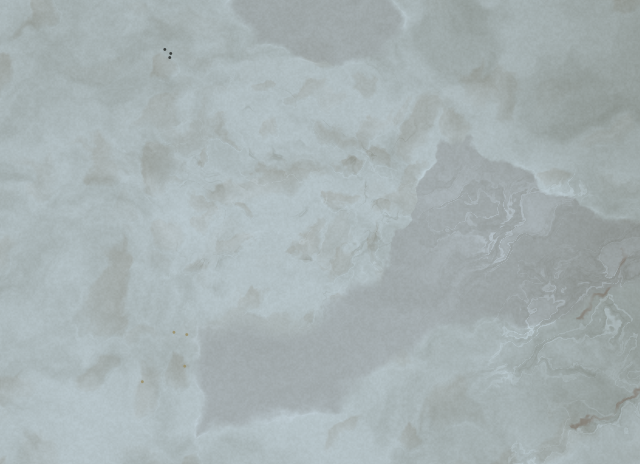
Write a Shadertoy shader that draws this texture.

```glsl
// Pale marble slab: milky, warped noise clouds with soft brownish pebbles,
// a smooth grey body running diagonally to the right, light swirling veins
// inside it, and a few rusty cracks and specks.

float hash(vec2 p) {
    vec3 q = fract(p.xyx * 0.1031);
    q += dot(q, q.yzx + 33.33);
    return fract((q.x + q.y) * q.z);
}

float noise(vec2 p) {
    vec2 i = floor(p), f = fract(p);
    f = f * f * (3.0 - 2.0 * f);
    return mix(mix(hash(i), hash(i + vec2(1, 0)), f.x),
               mix(hash(i + vec2(0, 1)), hash(i + vec2(1, 1)), f.x), f.y);
}

float fbm(vec2 p) {
    float sum = 0.0, amp = 0.5;
    for (int i = 0; i < 5; i++) {
        sum += amp * noise(p);
        p = mat2(1.6, 1.2, -1.2, 1.6) * p + 7.3;
        amp *= 0.5;
    }
    return sum;
}

vec2 rotate(vec2 p, float a) {
    return vec2(cos(a) * p.x + sin(a) * p.y, cos(a) * p.y - sin(a) * p.x);
}

float segment(vec2 p, vec2 a, vec2 b) {
    vec2 ab = b - a;
    return length(p - a - ab * clamp(dot(p - a, ab) / dot(ab, ab), 0.0, 1.0));
}

// Scattered ragged ellipses: x is the dark filling, y the pale rim
vec2 pebbles(vec2 p) {
    vec2 cell = floor(p), result = vec2(0);
    float ragged = fbm(p * 2.5) - 0.48;
    for (int k = 0; k < 9; k++) {
        vec2 offset = cell + vec2(k % 3 - 1, k / 3 - 1), id = offset + 40.0;
        vec2 centre = offset + 0.2 + 0.6 * vec2(hash(id), hash(id + 9.1));
        float size = mix(0.2, 0.48, hash(id + 21.7));
        vec2 e = rotate(p - centre, 2.0 * hash(id + 5.3) - 0.7) / (size * vec2(1.25, 0.75));
        float d = length(e) - 1.0 + 1.7 * ragged;
        float weight = smoothstep(0.1, 0.8, hash(id + 3.9));
        float fill = smoothstep(0.12, -0.4, d) * (0.7 + 0.3 * clamp(e.y, -1.0, 1.0));
        float rim = smoothstep(0.14, 0.0, abs(d - 0.14)) * smoothstep(0.3, -0.6, e.y);
        result = max(result, weight * vec2(fill, rim));
    }
    return result;
}

// Signed depth inside the diagonal grey body, positive inside
float bodyDepth(vec2 p) {
    float top = 0.30 + 0.09 * smoothstep(0.6, 0.82, p.x) + 0.31 * smoothstep(0.8, 0.95, p.x)
              - 0.17 * smoothstep(1.02, 1.36, p.x);
    float bottom = 0.09 + 0.20 * smoothstep(0.55, 1.05, p.x) + 0.08 * smoothstep(1.15, 1.4, p.x);
    return min(min((top - p.y) * 0.6, p.y - bottom), p.x - 0.46);
}

void mainImage(out vec4 fragColor, in vec2 fragCoord) {
    vec2 p = fragCoord / iResolution.y;
    vec2 warp = vec2(fbm(p * 4.0 + 3.0), fbm(p * 4.0 + 19.0)) - 0.48;
    vec2 fine = vec2(fbm(p * 17.0), fbm(p * 17.0 + 31.0)) - 0.48;
    vec2 q = p + 0.25 * warp + 0.04 * fine;

    // Milky clouds, whitest around the middle and the lower left
    float cloud = fbm(q * vec2(5.0, 7.5) + 11.0) - 0.48;
    float wisps = fbm(q * vec2(15.0, 20.0) + 3.0 * warp) - 0.48;
    float centre = smoothstep(0.5, 0.1, length(p - vec2(0.65, 0.56)));
    float tone = 0.87 + 0.62 * cloud + 0.45 * wisps + 0.08 * centre;

    // Soft pebbles, sharper and smaller towards the centre
    vec2 large = pebbles(q * 7.5 + 2.0);
    vec2 small = pebbles((p + 0.08 * fine) * 13.0 + 5.0) * centre;
    float brown = max(large.x * 0.75, small.x);
    tone += 0.14 * small.y + 0.06 * large.y - 0.37 * brown;

    // Crinkled lace in the white centre
    float crinkle = abs(fbm(p * 15.0 + 5.0 * warp) - 0.48);
    tone += 0.30 * centre * smoothstep(0.04, 0.0, crinkle) * (noise(p * 30.0) * 2.0 - 1.1);
    tone -= 0.10 + 0.6 * max(tone - 0.95, 0.0);

    // Grey body and the smaller, fainter inclusion at the top edge
    vec2 edge = p + 0.13 * warp + 0.07 * fine;
    vec2 oval = rotate(edge - vec2(0.69, 0.98), -0.25) / vec2(0.17, 0.10);
    float body = bodyDepth(edge), inclusion = 0.11 * (1.0 - length(oval));
    float soft = mix(0.004, 0.022, smoothstep(0.35, 0.2, p.y - 0.15 * p.x));
    float inside = max(smoothstep(-soft, soft, body), 0.8 * smoothstep(-0.010, 0.012, inclusion));
    tone = mix(tone, 0.51 + 0.15 * cloud + 0.12 * wisps, inside * 0.95);
    float rimDistance = abs(max(body, inclusion) + 0.006);
    tone += 0.24 * exp(-rimDistance / 0.006) * smoothstep(0.35, 0.8, noise(p * 24.0));

    // Light streaks and outlined veins flowing along the diagonal
    vec2 along = rotate(p + 0.3 * warp + 0.07 * fine, 0.62);
    float flow = fbm(along * vec2(7.0, 16.0) + 6.0);
    float right = smoothstep(0.82, 1.08, p.x + 0.5 * warp.y) * smoothstep(0.68, 0.56, p.y);
    float vein = smoothstep(0.026, 0.004, abs(flow - 0.56));
    vein += 0.8 * smoothstep(0.022, 0.004, abs(flow - 0.42));
    tone += right * (0.18 * smoothstep(0.52, 0.66, flow) + 0.40 * vein * noise(p * 13.0 + 8.0));
    tone -= right * 0.14 * smoothstep(0.03, 0.0, abs(flow - 0.50)) * noise(p * 9.0);

    // Light falls off to the right, the top and the left edge; fine grain
    tone -= 0.22 * smoothstep(0.8, 1.3, p.x) + 0.16 * smoothstep(1.1, 1.4, p.x);
    tone -= 0.11 * smoothstep(0.55, 1.0, p.y) + 0.08 * smoothstep(0.2, 0.0, p.x);
    tone += 0.11 * (noise(p * 300.0) - 0.5) + 0.08 * (noise(p * 150.0) - 0.5);

    vec3 color = mix(vec3(0.53, 0.56, 0.54), vec3(0.73, 0.785, 0.807), clamp(tone, -0.15, 1.08));
    color += vec3(0.018, 0.0, -0.012) * brown * (1.0 - inside) + vec3(0.004, -0.005, 0.003) * inside;

    // Broken rusty cracks near the right edge
    vec2 bent = p + 0.12 * fine + 0.05 * warp;
    float crack = min(segment(bent, vec2(1.23, 0.29), vec2(1.39, 0.47)),
                      segment(bent, vec2(1.23, 0.06), vec2(1.40, 0.17)));
    float rust = smoothstep(0.011, 0.001, crack) * smoothstep(0.15, 0.6, noise(p * 28.0));
    color = mix(color, vec3(0.47, 0.41, 0.36), 0.5 * rust);

    // Tiny dark and ochre specks
    for (int i = 0; i < 7; i++) {
        vec2 jitter = vec2(hash(vec2(i, 4)), hash(vec2(i, 8))) - 0.5;
        bool dark = i < 3;
        vec2 spot = dark ? vec2(0.365, 0.885) + 0.025 * jitter : vec2(0.35, 0.22) + 0.14 * jitter;
        float speck = smoothstep(0.0045, 0.0015, length(p - spot));
        color = mix(color, dark ? vec3(0.12, 0.13, 0.12) : vec3(0.6, 0.55, 0.38), 0.8 * speck);
    }
    fragColor = vec4(color, 1.0);
}
```
